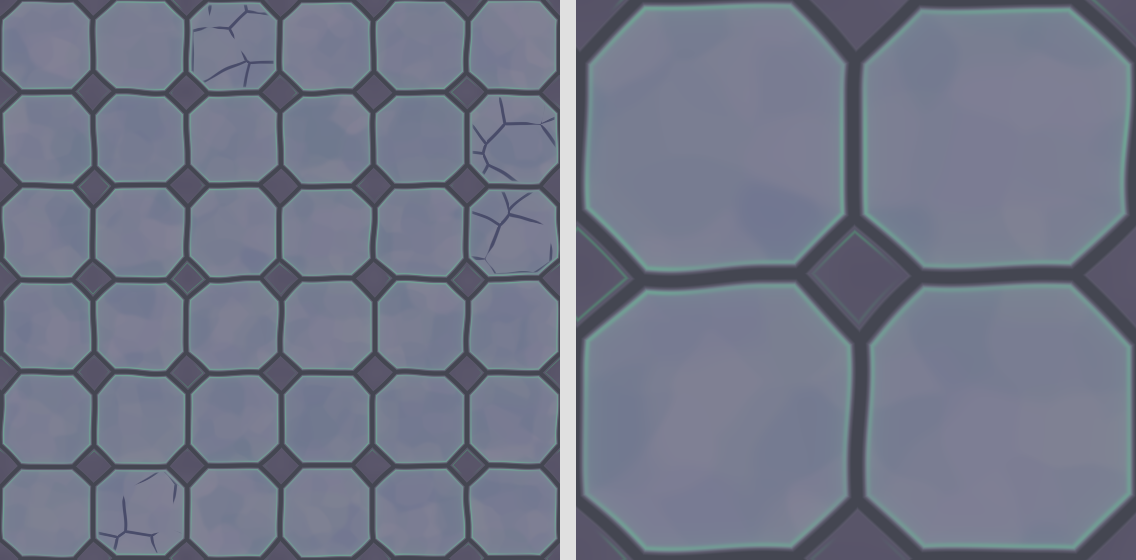
Left: the whole. Right: its middle third, enlarged.
This texture is drawn by a WebGL 1 fragment shader. Its source:

```glsl
precision highp float;
// Slate floor of 6 x 6 octagonal tiles with small diamond insets, dark grout, teal rims and a few cracks.
uniform vec2 u_resolution;

vec2 hash2(vec2 p) {
  vec3 q = fract(p.xyx * vec3(0.1031, 0.1030, 0.0973));
  q += dot(q, q.yzx + 33.33);
  return fract((q.xx + q.yz) * q.zy);
}

// Value noise that wraps after a whole number of lattice steps
float noise(vec2 p, float period) {
  vec2 i = floor(p), f = fract(p);
  f = f * f * (3.0 - 2.0 * f);
  vec2 a = mod(i, period), b = mod(i + 1.0, period);
  return mix(mix(hash2(a).x, hash2(vec2(b.x, a.y)).x, f.x),
             mix(hash2(vec2(a.x, b.y)).x, hash2(b).x, f.x), f.y);
}

// Soft angular cells: xy = blended random tone, z = distance to the nearest border
vec3 shards(vec2 p) {
  vec2 cell = floor(p), tone = vec2(0.0), nearest = vec2(0.0), second = vec2(0.0);
  float total = 0.0, d1 = 9.0, d2 = 9.0;
  for (int y = -1; y <= 1; y++) {
    for (int x = -1; x <= 1; x++) {
      vec2 g = cell + vec2(float(x), float(y));
      vec2 site = g + 0.1 + 0.8 * hash2(g + 17.0);
      float d = distance(site, p);
      float weight = exp(-20.0 * d);
      tone += weight * hash2(g + 71.0);
      total += weight;
      if (d < d1) {
        d2 = d1; second = nearest;
        d1 = d; nearest = site;
      } else if (d < d2) {
        d2 = d; second = site;
      }
    }
  }
  float border = (d2 * d2 - d1 * d1) / (2.0 * max(distance(nearest, second), 0.01));
  return vec3(tone / total, border);
}

void main() {
  // Grid position, with slightly wavering edges
  vec2 p = gl_FragCoord.xy / u_resolution * 6.0 - vec2(0.004, 0.008);
  p += 0.032 * (vec2(noise(p * 3.0, 18.0), noise(p * 3.0 + 9.0, 18.0)) - 0.5);
  float aa = 6.0 / min(u_resolution.x, u_resolution.y);
  vec2 id = mod(floor(p), 6.0);
  vec2 c = fract(p) - 0.5;
  vec2 a = abs(c);

  // Signed distances, negative inside
  float octagon = max(max(a.x, a.y) - 0.471, (a.x + a.y - 0.74) * 0.7071);
  float diamond = (0.82 - a.x - a.y) * 0.7071;
  float depth = -octagon;

  // Grout with a lighter bevel
  vec3 color = mix(vec3(0.36, 0.35, 0.42), vec3(0.265, 0.275, 0.318),
                   smoothstep(0.0, 0.013, min(octagon, diamond)));

  // Diamond insets, some with a thin green edge
  float wear = noise(p * 4.0 + 5.0, 24.0);
  float insetLine = (diamond + 0.012) / 0.006;
  vec3 inset = vec3(0.348, 0.332, 0.412) + 0.02 * (noise(p * 6.0, 36.0) - 0.5);
  inset = mix(inset, vec3(0.33, 0.53, 0.45),
              0.75 * exp(-insetLine * insetLine) * smoothstep(0.5, 0.85, wear));
  color = mix(color, inset, smoothstep(aa, -aa, diamond));

  // Mottled stone, different on every tile
  vec2 seed = floor(hash2(id + 3.0) * 60.0);
  vec2 bend = 0.12 * vec2(noise(p * 5.0, 30.0), noise(p * 5.0 + 11.0, 30.0));
  vec2 large = shards((c + bend) * 2.3 + seed + 0.5).xy;
  vec2 small = shards((c - bend) * 3.7 + seed.yx + 80.0).xy;
  vec2 tone = mix(large, small, 0.4);
  vec3 stone = mix(vec3(0.435, 0.465, 0.562), vec3(0.513, 0.508, 0.584), tone.x);
  stone += vec3(-0.008, 0.012, -0.012) * (tone.y - 0.4);

  // Cracks on four chosen tiles, thinning out and stopping short of the rim
  float number = id.x + 6.0 * id.y;
  vec4 offset = abs(vec4(1.0, 23.0, 29.0, 32.0) - number);
  if (min(min(offset.x, offset.y), min(offset.z, offset.w)) < 0.5) {
    float crack = shards((c + 0.3 * bend) * 1.9 + seed + 30.5).z / 1.9;
    float width = 0.016 * smoothstep(0.12, 0.5, noise(p * 4.0 + 2.0, 24.0));
    float line = smoothstep(width + aa * 0.7, width - aa * 0.7, crack);
    line *= smoothstep(0.02, 0.045, depth) * smoothstep(0.0, 0.006, width);
    stone = mix(stone, vec3(0.27, 0.28, 0.40), 0.92 * line);
  }

  // Teal glow and worn bright rim
  stone = mix(stone, vec3(0.47, 0.58, 0.59), 0.55 * exp(-max(depth, 0.0) * 26.0));
  float rimLine = (depth - 0.014) / 0.009;
  stone = mix(stone, vec3(0.43, 0.66, 0.58),
              exp(-rimLine * rimLine) * (0.25 + 0.6 * wear));
  stone = mix(vec3(0.40, 0.40, 0.47), stone, smoothstep(-0.002, 0.012, depth));
  color = mix(color, stone, smoothstep(aa, -aa, octagon));

  gl_FragColor = vec4(color, 1.0);
}
```
